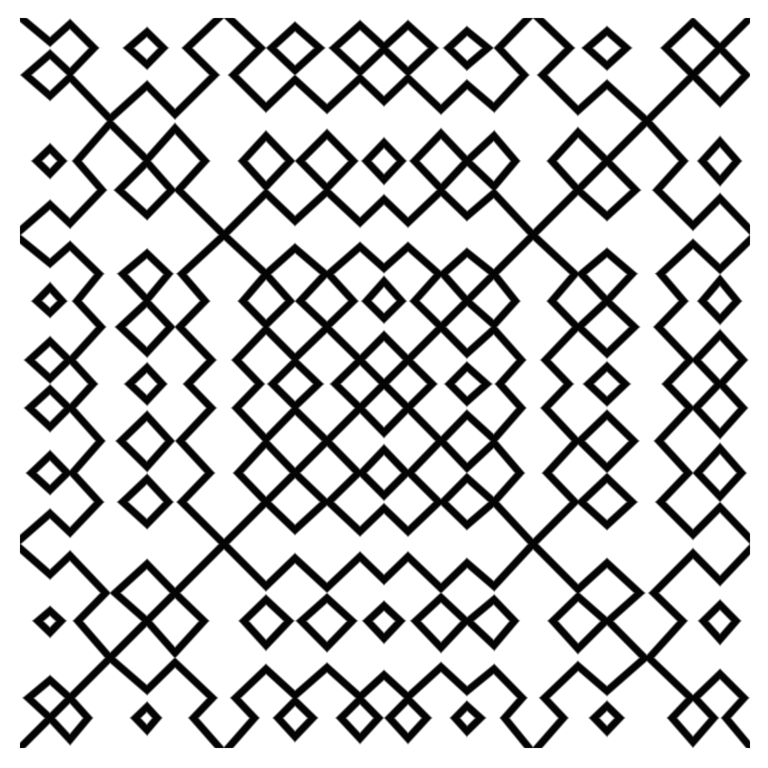
A Shadertoy shader for this pattern:

```glsl
// Draws a black lattice of uneven diamonds: the lines where a zigzag of x equals the same zigzag of y.

const float CANVAS = 768.0;         // grid units across the canvas
const float FRAME_LOW = 20.0;       // drawn area, in grid units
const float FRAME_HIGH = 750.0;
const float LINE_HALF_WIDTH = 3.7;
const float LINE_SOFTNESS = 1.4;
const vec3 PAPER = vec3(1.0);
const vec3 INK = vec3(0.015);

// Turning points of the zigzag: position and height, in grid units
const int KNOTS = 23;
const float POSITION[KNOTS] = float[KNOTS](
    20., 50., 70., 110., 147., 175., 224., 266., 295., 327., 360., 384.,
    408., 441., 467., 494., 533., 578., 607., 647., 693., 720., 750.);
const float HEIGHT[KNOTS] = float[KNOTS](
    30., 5., 23., -17., 15., -12.5, 34., -6., 20.5, -7.5, 22., 0.,
    22., -8., 16., -6., 34., -9., 16., -19., 25., -1., 29.);

// Piecewise linear wave: x holds the height, y the slope
vec2 zigzag(float t) {
    vec2 wave = vec2(HEIGHT[0], 1.0);
    for (int i = 0; i < KNOTS - 1; i++) {
        if (t >= POSITION[i]) {
            float slope = (HEIGHT[i + 1] - HEIGHT[i]) / (POSITION[i + 1] - POSITION[i]);
            wave = vec2(HEIGHT[i] + slope * (t - POSITION[i]), slope);
        }
    }
    return wave;
}

// Approximate distance to the nearest line of equal height
float latticeDistance(vec2 p) {
    vec2 across = zigzag(p.x);
    vec2 upward = zigzag(p.y);
    return abs(across.x - upward.x) / length(vec2(across.y, upward.y));
}

// Signed distance to a square spanning low to high on both axes
float squareDistance(vec2 p, float low, float high) {
    vec2 d = abs(p - 0.5 * (low + high)) - 0.5 * (high - low);
    return max(d.x, d.y);
}

// Smooth coverage of the inside of a shape
float coverage(float distance, float softness) {
    return 1.0 - smoothstep(-softness, softness, distance);
}

void mainImage(out vec4 fragColor, in vec2 fragCoord) {
    // Centred square canvas
    float side = min(iResolution.x, iResolution.y);
    vec2 p = ((fragCoord - 0.5 * iResolution.xy) / side + 0.5) * CANVAS;
    float pixel = CANVAS / side;

    // Lines, trimmed to the frame
    float lines = coverage(latticeDistance(p) - LINE_HALF_WIDTH, max(LINE_SOFTNESS, 0.7 * pixel));
    float frame = coverage(squareDistance(p, FRAME_LOW, FRAME_HIGH), 0.7 * pixel);

    fragColor = vec4(mix(PAPER, INK, lines * frame), 1.0);
}
```
